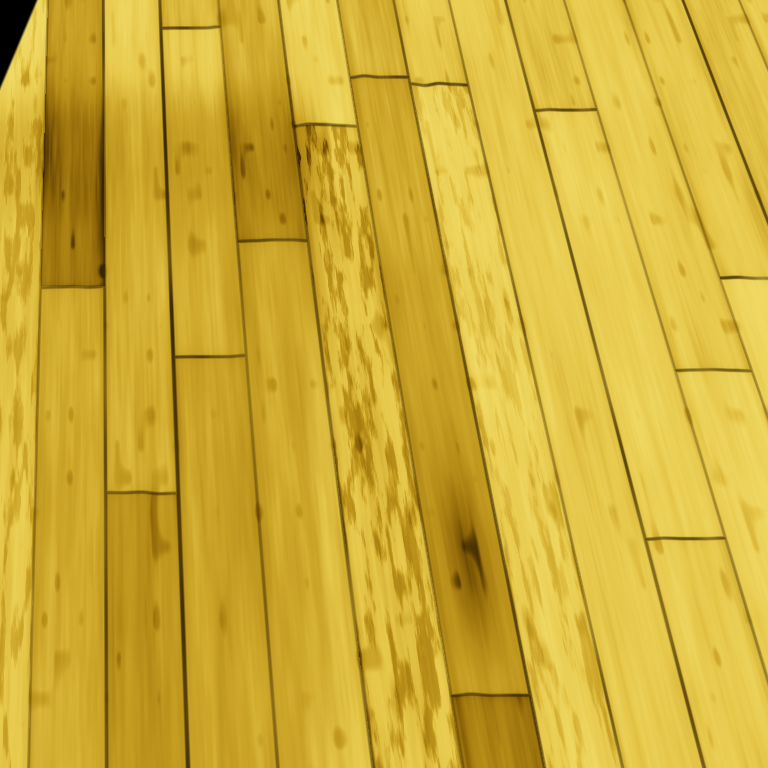
A Shadertoy shader for this texture:

```glsl
float hash(vec2 p) {
    return fract(sin(dot(p, vec2(127.1, 311.7))) * 43758.5453);
}

float noise(vec2 p) {
    vec2 i = floor(p), f = fract(p);
    f = f * f * (3.0 - 2.0 * f);
    return mix(mix(hash(i), hash(i + vec2(1, 0)), f.x),
               mix(hash(i + vec2(0, 1)), hash(i + vec2(1, 1)), f.x), f.y);
}

float fbm(vec2 p) {
    float sum = 0.0, amp = 0.53;
    for (int i = 0; i < 4; i++) {
        sum += amp * noise(p);
        p = p * 2.03 + 7.1;
        amp *= 0.5;
    }
    return sum;
}

// Varnish colour from dark brown (0) to pale yellow (1)
vec3 varnish(float tone) {
    float s = clamp(tone, 0.0, 1.0) * 5.0;
    vec3 c = mix(vec3(0.22, 0.14, 0.0), vec3(0.56, 0.40, 0.03), min(s, 1.0));
    c = mix(c, vec3(0.71, 0.55, 0.09), clamp(s - 1.0, 0.0, 1.0));
    c = mix(c, vec3(0.80, 0.65, 0.16), clamp(s - 2.0, 0.0, 1.0));
    c = mix(c, vec3(0.90, 0.78, 0.29), clamp(s - 3.0, 0.0, 1.0));
    return mix(c, vec3(0.94, 0.85, 0.39), clamp(s - 4.0, 0.0, 1.0));
}

// Per board: butt joint depth, tone beyond it, tone before it
const vec3 boards[14] = vec3[14](
    vec3(-1.0, 0.95, 0.95), vec3(0.373, 0.52, 0.83), vec3(0.642, 0.88, 0.70),
    vec3(0.464, 0.72, 0.64), vec3(0.313, 0.66, 0.80), vec3(0.163, 0.90, 0.68),
    vec3(0.100, 0.70, 0.59), vec3(0.110, 0.82, 0.86), vec3(-1.0, 0.84, 0.84),
    vec3(0.144, 0.78, 0.88), vec3(0.482, 0.83, 0.92), vec3(0.361, 0.82, 0.96),
    vec3(-1.0, 0.77, 0.77), vec3(-1.0, 0.84, 0.84));

void mainImage(out vec4 fragColor, in vec2 fragCoord) {
    vec2 p = fragCoord / iResolution.xy;
    float t = 1.0 - p.y;

    // Board coordinates in perspective, with slightly uneven widths
    float pitch = 0.075 + 0.037 * t;
    float u = (p.x - 0.061 + 0.029 * t) / pitch;
    u += mix(0.04, 0.10, t) * sin((u - 0.5) * 1.047);
    float along = 10.0 / (2.0 + t);
    float k = floor(u), f = u - k;

    // Board tone; every third board has a second joint
    vec3 board = boards[clamp(int(k) + 1, 0, 13)];
    vec2 second = k == 2.0 ? vec2(0.036, 0.13)
                : k == 5.0 ? vec2(0.905, -0.24)
                : k == 8.0 ? vec2(0.702, -0.06) : vec2(-1.0, 0.0);
    float tone = t < board.x ? board.y : board.z;
    tone += second.y * step(second.x, t);

    // Shadow over the left side, deepest in a band near the far end
    float shade = 0.21 * smoothstep(0.08, 0.17, t);
    shade += 0.12 * exp(-pow((t - 0.21) / 0.08, 2.0));
    tone -= shade * (1.0 - smoothstep(0.39, 0.44, p.x));

    // Grain, blotches and small dark flecks
    vec2 grain = vec2(u * 8.0, along * 3.0) + k * 17.3;
    tone += 0.26 * (fbm(grain) - 0.5);
    tone += 0.14 * (fbm(vec2(u * 2.0, along * 5.0)) - 0.5);
    tone += 0.07 * (noise(vec2(u * 32.0, along * 9.0)) - 0.5);
    tone -= 0.20 * smoothstep(0.80, 0.97, noise(vec2(u * 6.0, along * 16.0) + 31.0));
    tone -= 0.06 * smoothstep(0.33, 0.5, abs(f - 0.5));

    // Weathered boards with the finish flaked off
    float worn = k == 4.0 ? 1.0 : k == 6.0 ? 0.55 : k < 0.0 ? 0.6 : 0.0;
    worn *= step(board.x, t);
    float pits = fbm(vec2(u * 13.0, along * 13.0) + 5.0);
    tone += worn * (0.10 - 0.38 * smoothstep(0.46, 0.70, pits));

    // Long stain on the middle board
    vec2 stain = vec2((f - 0.52) / 0.34, (t - 0.73) / 0.12);
    if (k == 5.0) tone -= 0.42 * exp(-dot(stain, stain)) * (0.5 + fbm(grain));

    // Seams between boards, each with its own weight
    float id = round(u);
    float weight = id == 2.0 ? 1.0 : 0.4 + 0.5 * hash(vec2(id, 3.0));
    float width = mix(0.0006, 0.0022, weight) * (0.8 + 0.5 * t);
    float seam = 1.0 - smoothstep(width * 0.4, width + 0.0016, abs(u - id) * pitch);
    seam *= weight * (0.6 + 0.5 * noise(vec2(along * 7.0, id * 5.3)));
    tone -= 0.10 * weight * exp(-abs(u - id) * pitch / 0.005);

    // Butt joints
    float bend = t + 0.003 * (noise(vec2(u * 4.0, k)) - 0.5);
    float gap = min(abs(bend - board.x), abs(bend - second.x));
    float joint = 1.0 - smoothstep(0.0006, 0.0034, gap);
    joint *= 0.45 + 0.4 * noise(vec2(u * 5.0, k * 3.7));
    tone -= 0.08 * exp(-gap / 0.006);

    vec3 col = mix(varnish(tone), vec3(0.24, 0.17, 0.01), clamp(max(seam, joint), 0.0, 1.0));

    // Black void past the floor edge
    col *= smoothstep(0.046, 0.051, p.x + 0.42 * t);
    fragColor = vec4(col, 1.0);
}
```
